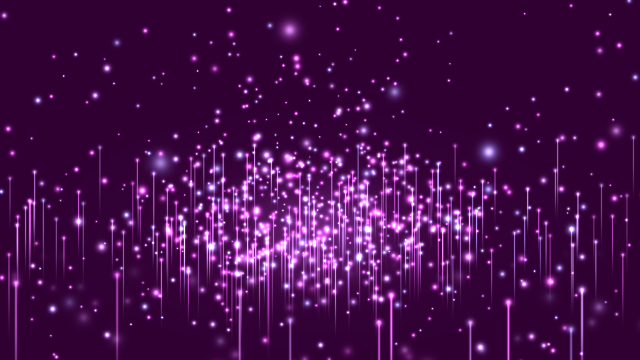
Write a Shadertoy shader that draws this background.

```glsl
// Violet night field of glowing particles above a crowd of thin falling light trails.

const vec3 NIGHT = vec3(0.19, 0.0, 0.20);
const vec3 PINK = vec3(0.88, 0.32, 0.92);
const vec3 LAVENDER = vec3(0.80, 0.62, 1.0);
const vec3 ICE = vec3(0.55, 0.65, 1.0);

float hash(vec2 p) {
    return fract(sin(dot(p, vec2(127.1, 311.7))) * 43758.55);
}

vec3 hash3(vec2 p) {
    return vec3(hash(p), hash(p + 17.3), hash(p + 41.9));
}

// Flat-topped elliptical falloff.
float plateau(vec2 p, vec2 center, vec2 radius) {
    vec2 q = (p - center) / radius;
    float d = dot(q, q);
    return exp(-d * d);
}

// Soft elliptical falloff.
float cloud(vec2 p, vec2 center, vec2 radius) {
    vec2 q = (p - center) / radius;
    return exp(-dot(q, q));
}

float crowd(vec2 p) {
    return plateau(p, vec2(-0.03, 0.40), vec2(0.42, 0.21));
}

vec3 tint(float h) {
    vec3 warm = mix(PINK, LAVENDER, smoothstep(0.2, 0.65, h));
    return mix(warm, ICE, smoothstep(0.78, 0.92, h));
}

// Bright heart with a wider coloured halo.
vec3 spark(float d, float radius, vec3 color) {
    float q = d * d / (radius * radius);
    return color * exp(-q) + 0.6 * exp(-4.0 * q);
}

// Chance that a dot exists: base everywhere, extra in the crowd and the plume above.
float dotChance(vec2 p, float base, float inCrowd, float inPlume) {
    float plume = cloud(p, vec2(-0.02, 0.64), vec2(0.34, 0.25));
    float band = cloud(p, vec2(0.0, 0.36), vec2(1.1, 0.22));
    return base * (0.35 + band) + inCrowd * crowd(p) + inPlume * plume;
}

// Jittered grid of dots; chance holds base, crowd and plume weights.
vec3 dots(vec2 p, float cell, float radius, vec3 chance, float seed) {
    vec3 light = vec3(0.0);
    vec2 home = floor(p / cell);
    for (int j = -1; j <= 1; j++)
    for (int i = -1; i <= 1; i++) {
        vec2 id = home + vec2(i, j);
        vec3 h = hash3(id + seed);
        vec2 pos = (id + h.xy) * cell;
        float present = step(h.z, dotChance(pos, chance.x, chance.y, chance.z));
        float size = radius * mix(0.55, 1.2, hash(id + seed + 63.7));
        float power = mix(0.45, 1.0, hash(id + seed + 88.1));
        light += present * power * spark(length(p - pos), size, tint(hash(id + seed + 5.5)));
    }
    return light;
}

// Columns of trails; heads and lengths are low-high ranges, chance is side-middle.
vec3 trails(vec2 p, float spacing, float width, vec2 heads, vec2 lengths, vec2 chance, float seed) {
    vec3 light = vec3(0.0);
    float home = floor(p.x / spacing);
    for (int i = -1; i <= 1; i++) {
        vec2 id = vec2(home + float(i), seed);
        vec3 h = hash3(id);
        vec2 head = vec2((id.x + h.x) * spacing, mix(heads.x, heads.y, h.y));
        float middle = plateau(vec2(head.x, 0.0), vec2(-0.03, 0.0), vec2(0.42, 1.0));
        float present = step(h.z, mix(chance.x, chance.y, middle));
        float span = mix(lengths.x, lengths.y, hash(id + 29.3));
        float t = (head.y - p.y) / span;
        float fade = smoothstep(0.0, 0.02, t) * (1.0 - smoothstep(0.25, 1.0, t));
        float across = (p.x - head.x) / width;
        vec3 color = tint(hash(id + 71.7));
        vec3 tail = mix(color, vec3(1.0), 0.2) * exp(-across * across) * fade;
        float power = mix(0.35, 0.8, hash(id + 53.1));
        light += present * power * (tail + spark(length(p - head), width * 3.4, color));
    }
    return light;
}

void mainImage(out vec4 fragColor, in vec2 fragCoord) {
    vec2 p = (fragCoord - vec2(0.5 * iResolution.x, 0.0)) / iResolution.y;
    float thin = max(0.0018, 0.55 / iResolution.y);

    // Dim violet haze behind the crowd
    vec3 light = PINK * 0.10 * cloud(p, vec2(-0.02, 0.36), vec2(0.36, 0.17));
    light += LAVENDER * 0.16 * cloud(p, vec2(0.0, 0.36), vec2(0.17, 0.11));

    // Fine dust, the crowd of sparks, and scattered larger glows
    light += dots(p, 0.030, 0.0045, vec3(0.10, 0.30, 0.35), 3.0);
    light += dots(p, 0.026, 0.0080, vec3(0.05, 0.50, 0.05), 37.0);
    light += dots(p, 0.036, 0.0110, vec3(0.05, 0.50, 0.08), 71.0);
    light += dots(p, 0.220, 0.0240, vec3(0.32, 0.0, 0.15), 113.0) * 0.75;

    // Blurred embers near the floor
    float floorFade = 1.0 - smoothstep(0.12, 0.34, p.y);
    light += dots(p, 0.060, 0.0180, vec3(0.45, 0.2, 0.0), 151.0) * 0.28 * floorFade;

    // Trails from distant to near
    light += trails(p, 0.011, thin, vec2(0.32, 0.62), vec2(0.12, 0.28), vec2(0.24, 0.60), 211.0);
    light += trails(p, 0.013, thin, vec2(0.27, 0.55), vec2(0.12, 0.27), vec2(0.24, 0.75), 251.0);
    light += trails(p, 0.015, thin, vec2(0.24, 0.45), vec2(0.12, 0.25), vec2(0.15, 0.80), 293.0);
    light += trails(p, 0.090, thin * 1.7, vec2(0.06, 0.32), vec2(0.30, 0.50), vec2(0.5), 337.0) * 1.3;

    fragColor = vec4(min(NIGHT + light, 1.0), 1.0);
}
```
